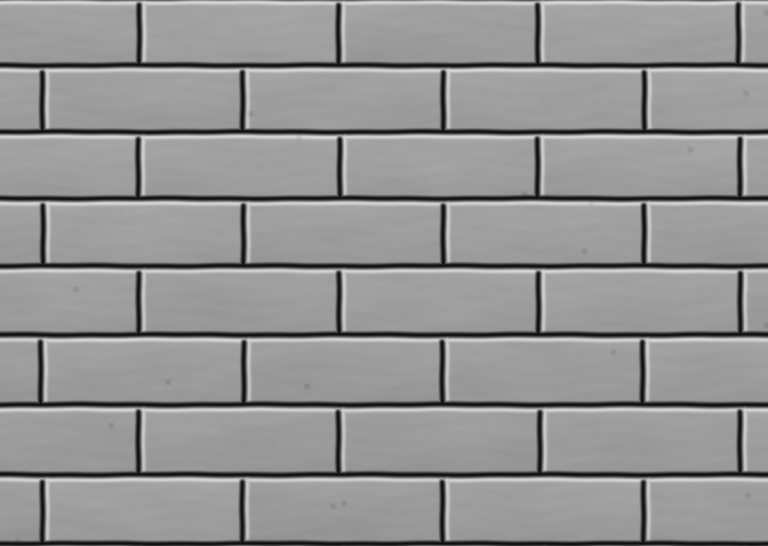
A Shadertoy shader for this texture map:

```glsl
// Grey running-bond brick wall lit from the upper left: each joint is a soft
// dark groove followed by a bright bevel. Courses are gently uneven, and the
// faces carry layered-sine mottling plus sparse cellular pits.

float hash(vec2 p) {
    return fract(sin(dot(p, vec2(127.1, 311.7))) * 4375.85);
}

// Horizontal, streaky mottling
float mottle(vec2 p) {
    float sum = 0.0, gain = 0.5;
    for (int i = 0; i < 4; i++) {
        sum += gain * sin(p.x + 1.7 * sin(p.y * 0.8)) * sin(p.y + 1.3 * sin(p.x * 0.6));
        p = mat2(1.9, 0.5, -0.4, 2.1) * p + 2.3;
        gain *= 0.6;
    }
    return sum;
}

// Distance to the nearest pit; most cells stay empty
float pitDistance(vec2 p) {
    vec2 cell = floor(p);
    float nearest = 1.0;
    for (int y = -1; y <= 1; y++)
        for (int x = -1; x <= 1; x++) {
            vec2 c = cell + vec2(x, y);
            vec2 centre = c + vec2(hash(c + 3.1), hash(c + 8.7));
            float empty = step(0.12, hash(c + 17.3));
            nearest = min(nearest, length(p - centre) + empty);
        }
    return nearest;
}

// 0 in the middle of a joint, 1 on the brick face
float groove(float d) {
    return smoothstep(0.0, 0.068, abs(d));
}

// Lit edge just past a joint
float bevel(float d) {
    return exp(-(d - 0.078) * (d - 0.078) / 0.0009);
}

void mainImage(out vec4 fragColor, in vec2 fragCoord) {
    // One unit is one course; y runs downwards from the top edge
    vec2 p = 8.0 * vec2(fragCoord.x, iResolution.y - fragCoord.y) / iResolution.y;

    // Courses with uneven heights and slightly wavering joints
    float v = p.y + 0.07 - 0.035 * cos(p.y * 0.785)
            + 0.005 * sin(p.x * 2.3 + p.y * 3.0) + 0.003 * sin(p.x * 7.1 + p.y);
    float course = floor(v);
    float down = v - course;
    float dy = v - round(v);

    // Upright joints, staggered on alternate courses
    float start = mod(course, 2.0) < 0.5 ? 2.02 : 0.615;
    float u = (p.x - start) / 2.938;
    float joint = round(u);
    float dx = (u - joint) * 2.938 + 0.04 * (hash(vec2(joint, course)) - 0.5)
             + 0.004 * sin(p.y * 9.0 + joint * 4.0);
    vec2 brick = vec2(joint - step(dx, 0.0), course);

    // Brick face: lighter at its top, with mottling and pits
    float tone = 0.645 - 0.04 * down - 0.002 * p.y;
    tone += 0.016 * (hash(brick + 5.0) - 0.5);
    tone += 0.018 * mottle(p * vec2(1.6, 4.5) + 6.0 * hash(brick));
    tone += 0.004 * sin(p.y * 31.0 + 2.0 * sin(p.x * 3.0));
    tone -= 0.06 * (1.0 - smoothstep(0.02, 0.1, pitDistance(p * 1.4)));

    // Bevels, then grooves; upright grooves fade at the top lip of the course
    tone += 0.19 * max(bevel(dy), 0.9 * bevel(dx));
    float upright = mix(1.0, groove(dx), smoothstep(0.03, 0.11, down));
    tone = mix(0.06, tone, min(groove(dy), upright));

    fragColor = vec4(vec3(tone), 1.0);
}
```
